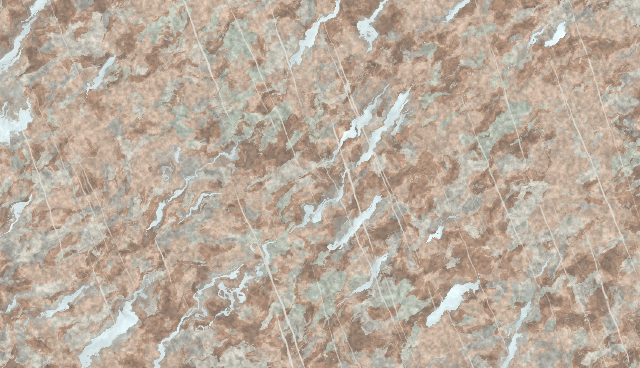
This texture is drawn by a Shadertoy shader. Its source:

```glsl
#define PINK vec3(0.775, 0.69, 0.62)
#define BROWN vec3(0.69, 0.572, 0.492)
#define UMBER vec3(0.59, 0.505, 0.445)
#define PALE vec3(0.78, 0.775, 0.735)
#define GREY vec3(0.66, 0.665, 0.64)
#define SAGE vec3(0.69, 0.755, 0.70)
#define ICE vec3(0.835, 0.895, 0.905)
#define CREAM vec3(0.88, 0.88, 0.85)
#define RIFTS 28
#define HAIRLINES 52
#define RIFT_ANGLE 0.93
#define HAIR_ANGLE -1.21

float hash(vec2 p) {
    vec3 h = fract(vec3(p.xyx) * 0.1031);
    h += dot(h, h.yzx + 33.33);
    return fract((h.x + h.y) * h.z);
}

float noise(vec2 p) {
    vec2 i = floor(p), f = fract(p);
    f = f * f * (3.0 - 2.0 * f);
    return mix(mix(hash(i), hash(i + vec2(1, 0)), f.x),
               mix(hash(i + vec2(0, 1)), hash(i + vec2(1, 1)), f.x), f.y);
}

// Fractal noise centred on zero
float fbm(vec2 p) {
    float sum = 0.0, amp = 1.0, total = 0.0;
    for (int i = 0; i < 5; i++) {
        sum += amp * (noise(p) - 0.5);
        total += amp;
        amp *= 0.55;
        p = mat2(1.6, 1.2, -1.2, 1.6) * p + 7.3;
    }
    return sum / total;
}

// Coordinates along and across a direction
vec2 turn(vec2 p, float angle) {
    float c = cos(angle), s = sin(angle);
    return vec2(c * p.x + s * p.y, c * p.y - s * p.x);
}

vec2 scatter(float id, float seed, float aspect) {
    vec2 jitter = vec2(hash(vec2(id, seed)), hash(vec2(seed, id)));
    return fract(id * vec2(0.7549, 0.5698) + 0.35 * jitter + 0.1 * seed) * vec2(aspect, 1.0);
}

void mainImage(out vec4 fragColor, in vec2 fragCoord) {
    vec2 p = fragCoord / iResolution.y;
    float aspect = iResolution.x / iResolution.y;
    float pixel = 1.0 / iResolution.y;

    vec2 warp = vec2(fbm(p * 4.0 + 3.0), fbm(p * 4.0 + 17.0));
    vec2 ripple = vec2(fbm(p * 30.0 + 31.0), fbm(p * 30.0 + 53.0));
    vec2 q = p + 0.14 * warp + 0.035 * ripple;
    vec2 grainDir = turn(q, RIFT_ANGLE - 0.25);

    // Pink stone with small broken brown patches
    float broad = fbm(q * 5.0 + 5.0);
    float patches = 0.32 * broad + 0.62 * fbm(grainDir * vec2(23.0, 33.0) + 40.0);
    vec3 col = mix(PINK, BROWN, smoothstep(-0.006, 0.022, patches));
    col = mix(col, UMBER, smoothstep(0.07, 0.11, patches));

    // Pale, grey and sage mineral flecks
    float veil = 0.26 * fbm(q * 5.0 + 71.0) + 0.7 * fbm(grainDir * vec2(20.0, 42.0) + 90.0);
    float tone = fbm(q * 20.0 + 23.0);
    vec3 mineral = mix(PALE, GREY, smoothstep(0.02, 0.08, tone));
    mineral = mix(mineral, SAGE, 0.6 * smoothstep(0.03, 0.16, fbm(q * 6.0 + 61.0)));
    col = mix(col, mineral, 0.9 * smoothstep(0.02, 0.06, veil));

    // Web of small cracks
    float web = 1.0 - smoothstep(0.0, 0.018, abs(fbm(q * 12.0 + 11.0)));
    web *= smoothstep(-0.08, 0.06, fbm(p * 7.0 + 37.0));
    col = mix(col, mix(PALE, SAGE, 0.35) * 1.02, 0.7 * web);

    // Mottling and fine grain
    col *= 1.0 + 0.28 * fbm(q * 50.0 + 9.0) + 0.42 * fbm(p * 120.0);

    // Streaked icy rifts rising to the right, with grey fringes
    vec2 r = p + 0.16 * warp + 0.05 * ripple;
    float fibre = fbm(turn(r, RIFT_ANGLE) * vec2(13.0, 62.0) + 19.0);
    float rift = 0.0, fringe = 0.0;
    for (int i = 0; i < RIFTS; i++) {
        float id = float(i) + 1.0;
        float size = hash(vec2(id, 4.7));
        float angle = RIFT_ANGLE + 0.5 * (hash(vec2(id, 8.1)) - 0.5);
        vec2 local = turn(r - scatter(id, 2.0, aspect), angle);
        float along = local.x / mix(0.06, 0.24, size * size);
        float width = mix(0.005, 0.017, hash(vec2(id, 6.3)));
        width *= max(1.0 - along * along, 0.0) + 0.0001;
        float across = abs(local.y) / width + 6.0 * fibre;
        rift = max(rift, 1.0 - smoothstep(0.5, 1.1, across));
        fringe = max(fringe, 1.0 - smoothstep(1.0, 3.0, across + 5.0 * tone));
    }
    col = mix(col, GREY * vec3(0.98, 1.02, 1.04), 0.5 * fringe);
    col = mix(col, ICE * (1.0 - 0.3 * fibre + 0.25 * tone), 0.92 * rift);

    // Long straight hairlines falling to the right
    vec2 s = p + 0.02 * warp + 0.009 * ripple;
    for (int i = 0; i < HAIRLINES; i++) {
        float id = float(i) + 1.0;
        float kind = hash(vec2(id, 12.9));
        float angle = HAIR_ANGLE + 0.14 * (hash(vec2(id, 15.2)) - 0.5);
        vec2 local = turn(s - scatter(id, 5.0, aspect), angle);
        float along = local.x / mix(0.08, 0.4, hash(vec2(id, 18.4)));
        float width = mix(0.0008, 0.0028, kind * kind * kind);
        width *= max(1.0 - along * along, 0.0) * (1.0 + 3.0 * tone);
        float line = clamp((width - abs(local.y)) / pixel + 0.5, 0.0, 1.0);
        line *= smoothstep(1.0, 0.8, abs(along)) * smoothstep(-0.2, 0.0, fibre + 0.12 * kind);
        vec3 tint = mix(mix(PALE, SAGE, 0.3), CREAM, smoothstep(0.1, 0.5, kind));
        col = mix(col, tint, mix(0.65, 0.95, kind) * line);
    }

    fragColor = vec4(clamp(col, 0.0, 1.0), 1.0);
}
```
